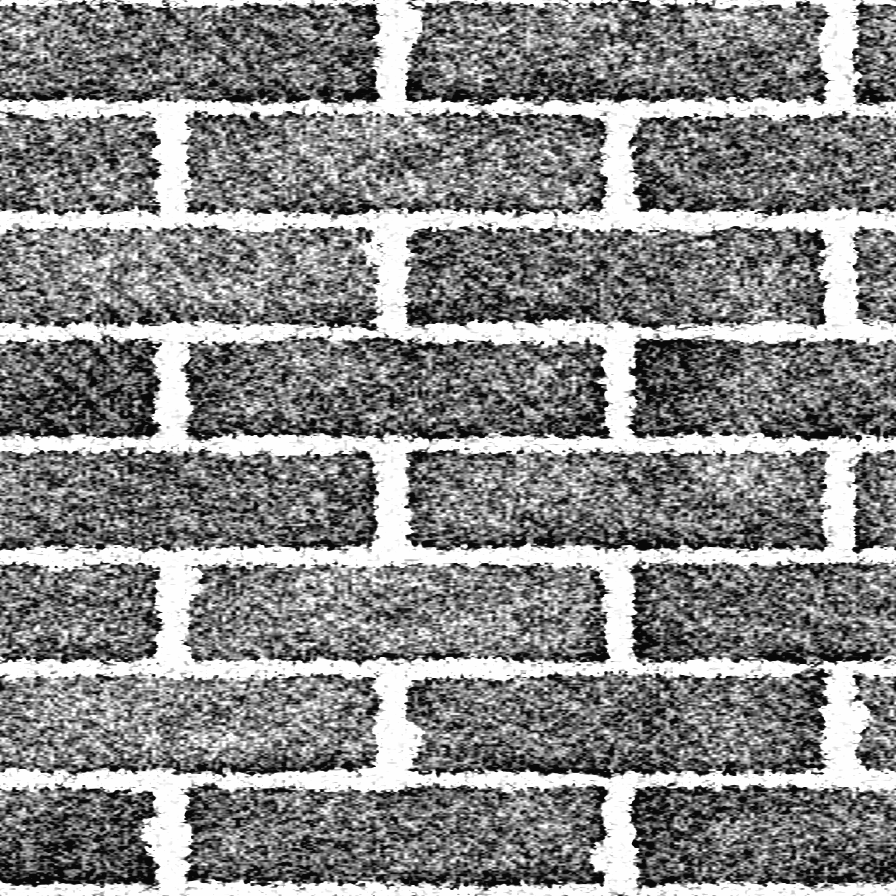
Give the GLSL for this texture, as a Shadertoy shader.

```glsl
// Tiling grey brick wall in running bond: grainy worn bricks, bright speckled mortar.
#define BRICKS vec2(2.0, 8.0)          // repeats across and down
#define BRICK_HALF vec2(0.2325, 0.0535) // half size of a brick
#define CORNER 0.006
#define ODD_SHIFT 0.438                // joint position in odd rows
#define EVEN_SHIFT 0.192               // joint position in even rows
#define ROW_SHIFT 0.004
#define BRICK_TONE 0.50
#define DARK_ROW_DROP 0.11
#define MORTAR_TONE 1.06
#define GRAIN 0.72
#define SHADE 0.42                     // darkening along brick edges

float hash(vec2 p) {
    return fract(sin(dot(p, vec2(12.9898, 78.233))) * 43758.5453);
}

// Value noise that wraps over the unit square; cells must be whole numbers.
float noise(vec2 uv, vec2 cells) {
    vec2 p = uv * cells, i = floor(p), f = fract(p);
    f = f * f * (3.0 - 2.0 * f);
    vec2 a = mod(i, cells), b = mod(i + 1.0, cells);
    float seed = cells.x * 0.13;
    return mix(mix(hash(a + seed), hash(vec2(b.x, a.y) + seed), f.x),
               mix(hash(vec2(a.x, b.y) + seed), hash(b + seed), f.x), f.y);
}

float roundBox(vec2 p, vec2 halfSize, float radius) {
    vec2 q = abs(p) - halfSize + radius;
    return length(max(q, 0.0)) + min(max(q.x, q.y), 0.0) - radius;
}

void mainImage(out vec4 fragColor, in vec2 fragCoord) {
    vec2 uv = fragCoord / iResolution.xy;
    float pixel = 1.0 / min(iResolution.x, iResolution.y);

    // Brick cell: local position from its centre and wrapped identity
    float rowIndex = floor((uv.y - ROW_SHIFT) * BRICKS.y);
    float row = mod(rowIndex, BRICKS.y);
    float shift = mod(row, 2.0) > 0.5 ? ODD_SHIFT : EVEN_SHIFT;
    vec2 grid = (uv - vec2(shift, ROW_SHIFT)) * BRICKS;
    vec2 id = vec2(mod(floor(grid.x), BRICKS.x), row);
    vec2 local = (fract(grid) - 0.5) / BRICKS;
    vec2 kind = vec2(id.x, mod(row, 4.0)); // similar bricks return every four rows

    // Grain, and broad clouds that recur in both halves
    float fine = noise(uv, vec2(256.0, 512.0)) - 0.5;
    float coarse = noise(uv, vec2(192.0, 256.0)) - 0.5;
    float grain = fine + coarse;
    vec2 halfUv = vec2(uv.x, fract(uv.y * 2.0));
    float cloud = noise(halfUv, vec2(11.0, 14.0)) - 0.5;
    float streak = noise(halfUv, vec2(18.0, 52.0)) - 0.5;
    float patchy = noise(uv, vec2(26.0, 40.0));

    // Worn outline, more ragged at the ends
    float atEnd = smoothstep(0.025, 0.0, BRICK_HALF.x - abs(local.x));
    float bend = (noise(uv, vec2(14.0, 24.0)) - 0.5) * 0.006;
    float ragged = (noise(uv, vec2(72.0, 120.0)) - 0.5) * mix(0.005, 0.011, atEnd);
    float edge = roundBox(local, BRICK_HALF, CORNER) + bend + ragged;

    // Chips knocked out of some brick ends
    float side = hash(id + 3.7) < 0.5 ? -1.0 : 1.0;
    vec2 chipCentre = vec2(side * BRICK_HALF.x, (hash(id + 8.1) - 0.5) * 0.07);
    float chipRadius = 0.015 * step(0.6, hash(id + 5.3));
    float chip = chipRadius - length((local - chipCentre) * vec2(1.0, 0.8));
    if (chipRadius > 0.0) edge = max(edge, chip + ragged);

    // Brick face: own tone, clouds, streaks and grain
    float face = BRICK_TONE + (hash(kind + 1.9) - 0.5) * 0.08;
    face -= DARK_ROW_DROP * step(kind.y, 0.5);
    face += cloud * 0.22 + streak * 0.13 + grain * GRAIN;

    // Dark lower edge, thin dark upper edge, and smudged ends
    vec2 low = local + BRICK_HALF, high = BRICK_HALF - local;
    float shade = exp(-max(low.y, 0.0) / 0.009) * (0.35 + 1.3 * patchy);
    shade += exp(-max(high.y, 0.0) / 0.004) * 0.45;
    shade += exp(-max(low.x, 0.0) / 0.017) * (0.3 + 0.8 * hash(kind + 6.1));
    shade += exp(-max(high.x, 0.0) / 0.014) * (0.2 + 0.8 * hash(kind + 9.4));
    face = clamp(face - SHADE * shade, 0.03, 1.0);

    // Mortar, with gray specks scattered beside the bricks
    float speckZone = 1.0 - smoothstep(0.002, 0.013, edge);
    float mortar = MORTAR_TONE + min(grain + 0.15, 0.0) * mix(0.3, 1.1, speckZone);
    float soft = max(0.0025, pixel);
    float mask = smoothstep(-soft, soft, edge + grain * 0.005);

    fragColor = vec4(vec3(clamp(mix(face, mortar, mask), 0.0, 0.995)), 1.0);
}
```
